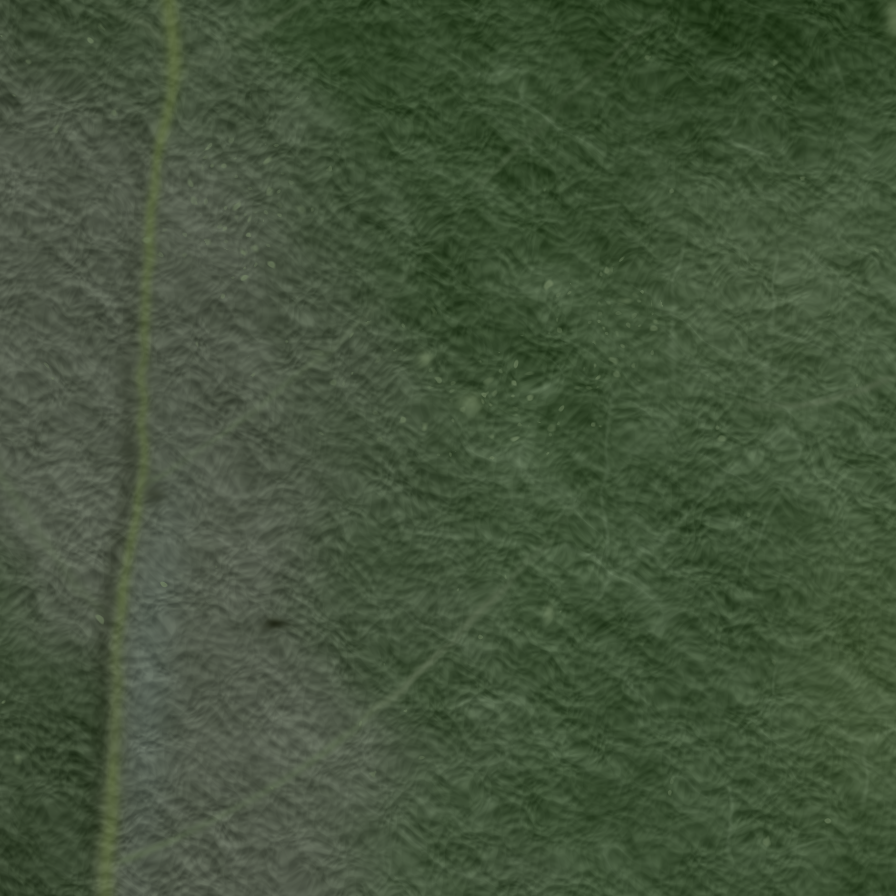
Give the GLSL for this texture, as a WebGL 1 fragment shader.

```glsl
precision highp float;
// Close view of a matte green leaf: pale midrib, curved side veins, grainy skin and dry specks.
uniform vec2 u_resolution;

const vec3 GREEN = vec3(0.236, 0.312, 0.204);
const vec3 DEEP = vec3(0.145, 0.228, 0.11);
const vec3 DUSTY = vec3(0.312, 0.343, 0.286);
const vec3 SHEEN = vec3(0.355, 0.405, 0.365);
const vec3 OLIVE = vec3(0.31, 0.38, 0.245);
const vec3 RIB = vec3(0.365, 0.425, 0.255);
const vec3 VEIN = vec3(0.365, 0.42, 0.32);
const vec3 SPECK = vec3(0.48, 0.55, 0.41);
const vec3 PIT = vec3(0.09, 0.11, 0.05);
const vec2 ALONG = vec2(0.82, -0.57); // direction of the wrinkles
const float GRAIN = 0.155;
const float STREAK = 0.046;
const float RIDGE = 0.05;

vec2 hash2(vec2 c) {
  return fract(sin(vec2(dot(c, vec2(127.1, 311.7)), dot(c, vec2(269.5, 183.3)))) * 43758.5);
}

// Distances to the two nearest cell points
vec2 cellular(vec2 p) {
  vec2 near = vec2(8.0);
  for (int j = -1; j <= 1; j++) {
    for (int i = -1; i <= 1; i++) {
      vec2 c = floor(p) + vec2(float(i), float(j));
      float d = length(c + hash2(c) - p);
      near.y = min(near.y, max(near.x, d));
      near.x = min(near.x, d);
    }
  }
  return near;
}

float noise(vec2 p) {
  vec2 c = floor(p), f = fract(p);
  f = f * f * (3.0 - 2.0 * f);
  float low = mix(hash2(c).x, hash2(c + vec2(1, 0)).x, f.x);
  return mix(low, mix(hash2(c + vec2(0, 1)).x, hash2(c + 1.0).x, f.x), f.y);
}

// Relief lit from above
float emboss(vec2 p) {
  return cellular(p).x - cellular(p + vec2(-0.12, 0.36)).x;
}

// Thin broken crests
float ridges(vec2 p) {
  float crest = 1.0 - abs(2.0 * noise(p) - 1.0);
  return pow(crest, 7.0) * smoothstep(0.4, 0.75, noise(p * 0.6 + 31.0));
}

float blob(vec2 p, vec2 center, vec2 radius) {
  vec2 d = (p - center) / radius;
  return exp(-dot(d, d));
}

float bump(float x, float center, float width) {
  float d = (x - center) / width;
  return exp(-d * d);
}

float ribX(float y) {
  return 0.117 + 0.07 * y + 0.013 * bump(y, 0.92, 0.06) + 0.009 * bump(y, 0.47, 0.08)
    - 0.005 * bump(y, 0.29, 0.08);
}

// Parabolic vein; shape = slope, curvature, signed reach, half width
float vein(vec2 p, vec2 root, vec4 shape) {
  float x = (p.x - root.x) * sign(shape.z);
  float slope = shape.x + 2.0 * shape.y * x;
  float d = (p.y - root.y - x * (shape.x + shape.y * x)) / sqrt(1.0 + slope * slope);
  return bump(d, 0.0, shape.w) * smoothstep(-0.005, 0.01, x) * (1.0 - smoothstep(0.6, 1.0, x / abs(shape.z)));
}

// Ragged specks, frequent where density is high
float specks(vec2 q, float density) {
  vec2 c = floor(q), h = hash2(c + 17.0);
  float radius = 0.15 + 0.17 * h.x;
  float d = length(fract(q) - mix(vec2(0.35), vec2(0.65), h)) + 0.25 * (noise(q * 3.5) - 0.5);
  return step(1.0 - density, hash2(c + 41.0).y) * (0.4 + 0.6 * h.y) * (1.0 - smoothstep(radius * 0.3, radius * 1.2, d));
}

vec3 col = GREEN;
void tint(vec3 c, float amount, vec2 p, vec2 center, vec2 radius) {
  col = mix(col, c, amount * blob(p, center, radius));
}

void main() {
  vec2 p = gl_FragCoord.xy / u_resolution;
  vec2 jitter = vec2(noise(p * 38.0), noise(p * 38.0 + 50.0)) - 0.5;
  vec2 wavy = p + 0.012 * jitter + 0.004 * sin(p.yx * vec2(31, 27) + p * vec2(9, -13));
  vec2 skin = vec2(dot(wavy, ALONG) * 0.75, dot(wavy, vec2(-ALONG.y, ALONG.x)));
  vec2 line = p + 0.005 * jitter;
  vec2 rib = vec2(line.x - ribX(p.y), p.y);
  float mottle = noise(skin * 11.0) - 0.5;

  // Broad colour fields
  float edge = 0.43 - 0.25 * smoothstep(0.65, 1.0, p.y) + 0.16 * mottle;
  col = mix(DUSTY, GREEN, smoothstep(edge - 0.2, edge + 0.22, p.x));
  tint(DEEP, 0.8, p, vec2(0.8, 1.04), vec2(0.5, 0.2));
  tint(DEEP, 0.45, p, vec2(0.57, 0.68), vec2(0.13, 0.18));
  tint(DEEP, 0.35, p, vec2(0.03, 1.0), vec2(0.16, 0.1));
  float lowLeft = 1.0 - smoothstep(0.27, 0.46, p.y + 0.9 * p.x + 0.1 * mottle);
  col = mix(col, DEEP, 0.5 * lowLeft * (1.0 - smoothstep(-0.02, 0.0, rib.x)));
  tint(VEIN, 0.38, p, vec2(0.86, 0.68), vec2(0.17, 0.14));
  tint(OLIVE, 0.45, p, vec2(0.97, 0.24), vec2(0.1, 0.18));
  tint(DEEP, 0.35, p, vec2(0.98, 0.03), vec2(0.07, 0.09));
  tint(SHEEN, 0.6, rib, vec2(0.035, 0.24), vec2(0.03, 0.2));

  // Wrinkles, grain and crests
  float streak = noise(skin * vec2(24, 42)) + 1.1 * noise(skin * vec2(62, 85) + 9.0) - 1.05;
  float grain = 0.6 * emboss(skin * 64.0) + 0.5 * emboss(wavy * 112.0 + 5.0);
  grain *= GRAIN * (0.7 + 0.7 * noise(p * 24.0 + 7.0));
  col += STREAK * (streak + 0.7 * mottle) + grain * vec3(0.95, 1.0, 0.9);
  float crests = ridges(skin * vec2(11, 24)) + 0.7 * ridges(skin * vec2(26, 40) + 13.0);
  col += RIDGE * crests * mix(0.35, 1.0, smoothstep(0.3, 0.6, p.x));

  // Net of tiny veins
  vec2 net = cellular(wavy * 7.0 + 2.0);
  float gaps = smoothstep(0.35, 0.7, noise(p * 13.0)) * smoothstep(0.4, 0.7, p.x);
  col += 0.04 * (1.0 - smoothstep(0.0, 0.05, net.y - net.x)) * gaps;

  // Side veins
  float veins = 0.75 * vein(line, vec2(0.13, 0.036), vec4(0.36, 0.81, 0.56, 0.0048));
  veins += 0.5 * vein(line, vec2(0.163, 0.46), vec4(0.58, 0.74, 0.36, 0.0042));
  veins += 0.4 * vein(line, vec2(0.205, 0.92), vec4(0.55, 0.1, 0.2, 0.005));
  veins += 0.5 * vein(line, vec2(0.124, 0.31), vec4(0.91, 3.2, -0.2, 0.007));
  veins += 0.5 * vein(line, vec2(0.185, 0.955), vec4(0.65, 0.2, -0.13, 0.007));
  veins += 0.3 * vein(line, vec2(0.53, 0.79), vec4(0.95, 0.0, 0.25, 0.004));
  veins += 0.5 * vein(line, vec2(0.83, 0.55), vec4(-0.18, 2.2, 0.28, 0.004));
  float worn = 0.55 + 0.7 * noise(p * 42.0 + 3.0);
  col = mix(col, VEIN + 0.5 * grain, min(veins * worn, 1.0));

  // Midrib with its shaded flank
  tint(PIT, 0.3, rib, vec2(-0.016, 0.35), vec2(0.011, 0.35));
  tint(PIT, 0.4, p, vec2(0.172, 0.448), vec2(0.012, 0.008));
  float width = mix(0.01, 0.0065, smoothstep(0.0, 0.5, p.y)) + 0.003 * smoothstep(0.8, 0.95, p.y);
  float strength = (0.6 + 0.2 * abs(2.0 * p.y - 1.0)) * (0.75 + 0.4 * noise(p * 30.0));
  col = mix(col, RIB + 0.5 * grain, strength * bump(rib.x, 0.0, width));

  // Dry specks, dark pit and pale corner
  float density = 0.012 + 0.3 * blob(p, vec2(0.26, 0.77), vec2(0.05, 0.08))
    + 0.3 * blob(p, vec2(0.57, 0.56), vec2(0.12, 0.05)) + 0.4 * blob(p, vec2(0.69, 0.65), vec2(0.05, 0.04));
  float dry = max(specks(wavy * 58.0, density), 0.7 * specks(wavy * 84.0 + 31.0, density));
  col = mix(col, SPECK, 0.62 * dry);
  tint(SPECK, 0.65, line, vec2(0.473, 0.6), vec2(0.008));
  tint(SPECK, 0.55, wavy, vec2(0.528, 0.55), vec2(0.014, 0.011));
  tint(SPECK, 0.55, line, vec2(0.612, 0.316), vec2(0.006, 0.009));
  tint(PIT, 0.8, wavy, vec2(0.305, 0.3), vec2(0.013, 0.007));
  tint(SPECK, 0.6, p, vec2(1.0, 0.98), vec2(0.012, 0.025));
  gl_FragColor = vec4(col, 1.0);
}
```
